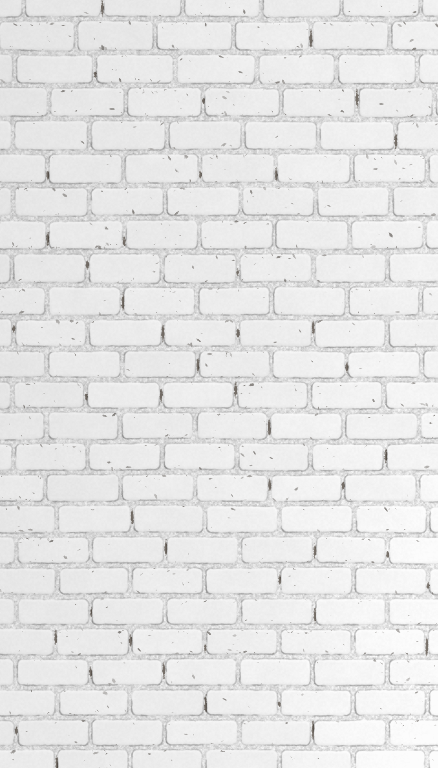
Write a Shadertoy shader that draws this texture.

```glsl
float hash(vec2 p) {
    vec3 q = fract(vec3(p.xyx) * 0.1031);
    q += dot(q, q.yzx + 33.33);
    return fract((q.x + q.y) * q.z);
}

float noise(vec2 p) {
    vec2 i = floor(p), f = fract(p);
    f = f * f * (3.0 - 2.0 * f);
    return mix(mix(hash(i), hash(i + vec2(1, 0)), f.x),
               mix(hash(i + vec2(0, 1)), hash(i + vec2(1, 1)), f.x), f.y);
}

float fbm(vec2 p) {
    float sum = 0.0, amp = 0.5;
    for (int i = 0; i < 3; i++) {
        sum += amp * noise(p);
        p = p * 2.03 + 17.1;
        amp *= 0.5;
    }
    return sum / 0.875;
}

float roundBox(vec2 p, vec2 b, float r) {
    vec2 q = abs(p) - b + r;
    return length(max(q, 0.0)) + min(max(q.x, q.y), 0.0) - r;
}

// Small tilted flecks where paint has flaked off one brick
float chips(vec2 q, vec2 halfSize, vec2 id, float aa) {
    float cover = 0.0;
    float wear = hash(id + 71.0);
    for (int i = 0; i < 18; i++) {
        vec2 seed = id * 3.7 + float(i) * vec2(13.1, 7.3) + 50.0;
        if (hash(seed) > 0.15 + 0.75 * wear * wear) continue;
        vec2 c = vec2(hash(seed + 1.0), hash(seed + 2.0)) * 2.0 - 1.0;
        if (i > 5) c.y = sign(c.y) * (1.0 - 0.3 * c.y * c.y);
        float angle = (hash(seed + 3.0) - 0.35) * 2.2;
        float size = mix(0.0006, 0.0036, pow(hash(seed + 4.0), 4.0));
        vec2 r = q - c * halfSize * 0.95;
        r = mat2(cos(angle), -sin(angle), sin(angle), cos(angle)) * r;
        r.y *= 1.7 + 1.3 * hash(seed + 5.0);
        float d = length(r) - size + 0.0016 * (noise(q * 700.0 + seed) - 0.5);
        cover = max(cover, (1.0 - smoothstep(-aa, aa, d)) * mix(0.3, 0.9, hash(seed + 6.0)));
    }
    return cover;
}

void mainImage(out vec4 fragColor, in vec2 fragCoord) {
    float aa = 1.0 / iResolution.y;
    vec2 p = vec2(fragCoord.x, iResolution.y - fragCoord.y) * aa;
    vec2 uv = fragCoord / iResolution.xy;

    // Courses get slightly shorter and narrower toward the bottom
    float bulge = (p.y - 0.42) / 0.11;
    float course = 0.427 + 22.8 * p.y + 1.45 * p.y * p.y - 0.1 * exp(-bulge * bulge);
    course += 0.05 * (noise(p * 14.0) - 0.5);
    float row = floor(course);
    float rowHeight = 1.0 / (22.8 + 2.9 * p.y);
    float width = 0.0965 + 0.007 * exp(-row / 5.0) + 0.004 * step(abs(row - 2.0), 0.5);

    // Staggered bond with one slipped course
    float lower = step(15.5, row);
    float parity = mod(row + lower, 2.0);
    float phase = mix(0.17 + 0.05 * lower, 0.63 + 0.13 * lower, parity);
    phase += 0.03 * (hash(vec2(row, 9.0)) - 0.5);
    phase += 0.12 * step(row, 0.5) + 0.34 * step(abs(row - 1.0), 0.5);
    float along = p.x / width - phase + 0.025 * (noise(vec2(p.x * 12.0, row * 5.0)) - 0.5);
    vec2 id = vec2(floor(along), row) + 10.0;
    vec2 q = (fract(vec2(along, course)) - 0.5) * vec2(width, rowHeight);

    // Brick outline
    vec2 halfSize = 0.5 * vec2(width, rowHeight) - vec2(0.0024, 0.0029);
    halfSize -= 0.001 * vec2(hash(id + 3.0), hash(id + 5.0));
    float d = roundBox(q, halfSize, 0.0065);
    d += 0.0014 * (fbm(p * 190.0) - 0.5);
    float brick = 1.0 - smoothstep(-aa, aa, d);

    // Fine grainy mortar
    float grain = fbm(p * 420.0);
    vec3 mortar = vec3(0.845 + 0.24 * (grain - 0.5));

    // Narrow deep gaps in some upright joints
    float joint = floor(along + 0.5);
    vec2 jointSeed = vec2(joint, row) + 30.0;
    vec2 h = vec2((along - joint) * width, q.y);
    h.y -= (hash(jointSeed + 2.0) - 0.4) * 0.016;
    h.x -= 0.0016 * (hash(jointSeed + 4.0) - 0.2);
    float hole = length(h / vec2(0.0022, 0.004 + 0.009 * hash(jointSeed + 6.0)));
    hole = 1.0 - smoothstep(0.5, 1.1, hole + 0.8 * (grain - 0.5));
    hole *= step(hash(jointSeed), 0.3);
    mortar = mix(mortar, vec3(0.38, 0.35, 0.32), 0.85 * hole);

    // Painted face with a soft bevel
    float face = 0.912 + 0.014 * (hash(id) - 0.5);
    face += 0.03 * (grain - 0.5) + 0.02 * (fbm(p * 40.0) - 0.5);
    float rim = smoothstep(-0.005, 0.0, d);
    face += rim * 0.03 * clamp(-q.y / halfSize.y, -1.0, 1.0);
    vec3 color = mix(mortar, vec3(face), brick);

    // Broken shadow line around the face, strongest below and at the left
    float side = 0.45 + 0.35 * smoothstep(0.2, 0.9, q.y / halfSize.y)
               + 0.4 * smoothstep(0.85, 1.0, -q.x / halfSize.x);
    float broken = smoothstep(0.35, 0.65, fbm(p * 75.0 + 8.0));
    float line = 1.0 - smoothstep(0.0, 0.0007 + aa, abs(d - 0.0003));
    color -= 0.23 * line * side * (0.2 + 0.8 * broken);

    // Flaked paint
    float flakes = chips(q, halfSize, id, aa) * smoothstep(0.002, 0.0, d);
    color = mix(color, vec3(0.48, 0.465, 0.45), flakes);

    // Light grows toward the right and the bottom
    float light = 0.98 + 0.055 * uv.x + 0.02 * (1.0 - uv.y);
    light += 0.03 * smoothstep(0.5, 1.0, uv.x) * smoothstep(0.6, 0.1, uv.y);
    fragColor = vec4(clamp(color * light, 0.0, 0.99), 1.0);
}
```
